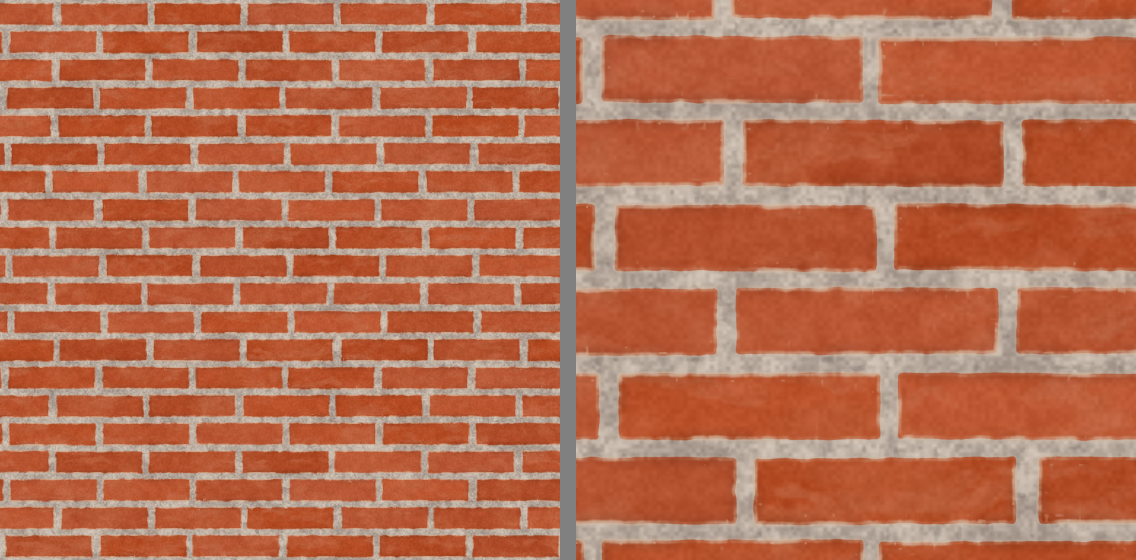
Left: the whole. Right: its middle third, enlarged.
Write a WebGL 1 fragment shader that draws this texture.

```glsl
precision highp float;
// Running-bond wall of worn red bricks, 6 across and 20 down, in pale grey mortar.
// Each brick is a rounded box with its own jitter and tone; lattice noise that
// wraps at the canvas edge adds smudges, chalky rims, specks and grain.
uniform vec2 u_resolution;

float hash(vec2 p) {
  vec3 q = fract(vec3(p.xyx) * 0.1031);
  q += dot(q, q.yzx + 33.33);
  return fract((q.x + q.y) * q.z);
}

// Value noise with a whole number of cells over the canvas, so it tiles.
float noise(vec2 p, vec2 cells) {
  vec2 q = p * cells;
  vec2 i = floor(q);
  vec2 f = fract(q);
  f = f * f * (3.0 - 2.0 * f);
  vec2 a = mod(i, cells);
  vec2 b = mod(i + 1.0, cells);
  return mix(mix(hash(a), hash(vec2(b.x, a.y)), f.x),
             mix(hash(vec2(a.x, b.y)), hash(b), f.x), f.y);
}

float fbm(vec2 p, vec2 cells) {
  float sum = 0.0;
  float weight = 0.5;
  for (int i = 0; i < 4; i++) {
    sum += weight * noise(p, cells);
    cells *= 2.0;
    weight *= 0.5;
  }
  return sum / 0.9375;
}

float roundedBox(vec2 p, vec2 halfSize, float radius) {
  vec2 q = abs(p) - halfSize + radius;
  return length(max(q, 0.0)) + min(max(q.x, q.y), 0.0) - radius;
}

void main() {
  vec2 uv = gl_FragCoord.xy / u_resolution;
  float pixel = 1.0 / min(u_resolution.x, u_resolution.y);

  // Brick layout: alternate courses shift by half, each a little off.
  float row = floor(uv.y * 20.0);
  float shift = 0.075 + 0.5 * mod(row, 2.0) + 0.1 * (hash(vec2(row, 71.0)) - 0.5);
  float along = uv.x * 6.0 - shift;
  vec2 id = vec2(mod(floor(along), 6.0), row);
  vec2 local = (vec2(fract(along), fract(uv.y * 20.0)) - 0.5) / vec2(6.0, 20.0);
  float tone = hash(id + 13.0);
  float tint = hash(id + 47.0);
  local += (vec2(hash(id + 101.0), hash(id + 157.0)) - 0.5) * vec2(0.003, 0.0012);
  local.y += local.x * (hash(id + 211.0) - 0.5) * 0.012;

  // Noise layers
  float patches = fbm(uv, vec2(22.0, 30.0));
  float grain = fbm(uv, vec2(96.0));
  float fine = noise(uv, vec2(384.0));
  float streaks = fbm(uv + 0.03 * (patches - 0.5), vec2(26.0, 70.0));

  // Brick outline with slightly ragged edges
  float dist = roundedBox(local, vec2(0.0777, 0.0196), 0.0022);
  dist += (grain - 0.5) * 0.0022;
  float inside = 1.0 - smoothstep(-0.8 * pixel, 0.8 * pixel, dist);

  // Fired clay: tone per brick, pale smudges, darker stains near the borders
  vec3 clay = mix(vec3(0.690, 0.285, 0.135), vec3(0.730, 0.340, 0.205), tone);
  clay += (tint - 0.5) * vec3(0.035, 0.01, -0.01);
  clay = mix(clay, vec3(0.755, 0.430, 0.300), 0.5 * smoothstep(0.50, 0.80, streaks));
  clay = mix(clay, vec3(0.740, 0.390, 0.250), 0.45 * smoothstep(0.48, 0.75, patches));
  float border = smoothstep(-0.009, -0.001, dist);
  clay *= 1.0 - 0.09 * border * smoothstep(0.40, 0.65, 1.0 - patches);
  clay += (grain - 0.5) * 0.07 + (fine - 0.5) * 0.035;

  // Chalky specks, denser towards the borders
  float speck = smoothstep(0.83, 0.97, noise(uv.yx, vec2(300.0)));
  clay = mix(clay, vec3(0.800, 0.600, 0.480),
             speck * (0.10 + 0.55 * border) * smoothstep(0.35, 0.65, streaks));

  // Mortar: sandy grain with light and dark blotches
  vec3 mortar = mix(vec3(0.655, 0.595, 0.555), vec3(0.790, 0.735, 0.680),
                    smoothstep(0.25, 0.75, 0.65 * grain + 0.35 * patches));
  mortar += (fine - 0.5) * 0.09;
  mortar *= 1.0 - 0.10 * smoothstep(0.78, 0.95, noise(uv.yx, vec2(210.0)));

  // Broken pale rim where mortar has smeared over the brick edge
  vec3 color = mix(mortar, clay, inside);
  float rim = 1.0 - smoothstep(0.0004, 0.0024, abs(dist + 0.0003));
  float worn = smoothstep(0.34, 0.66, 0.5 * streaks + 0.5 * grain);
  color = mix(color, vec3(0.820, 0.705, 0.610), rim * (0.12 + 0.65 * worn));

  gl_FragColor = vec4(clamp(color, 0.0, 1.0), 1.0);
}
```
